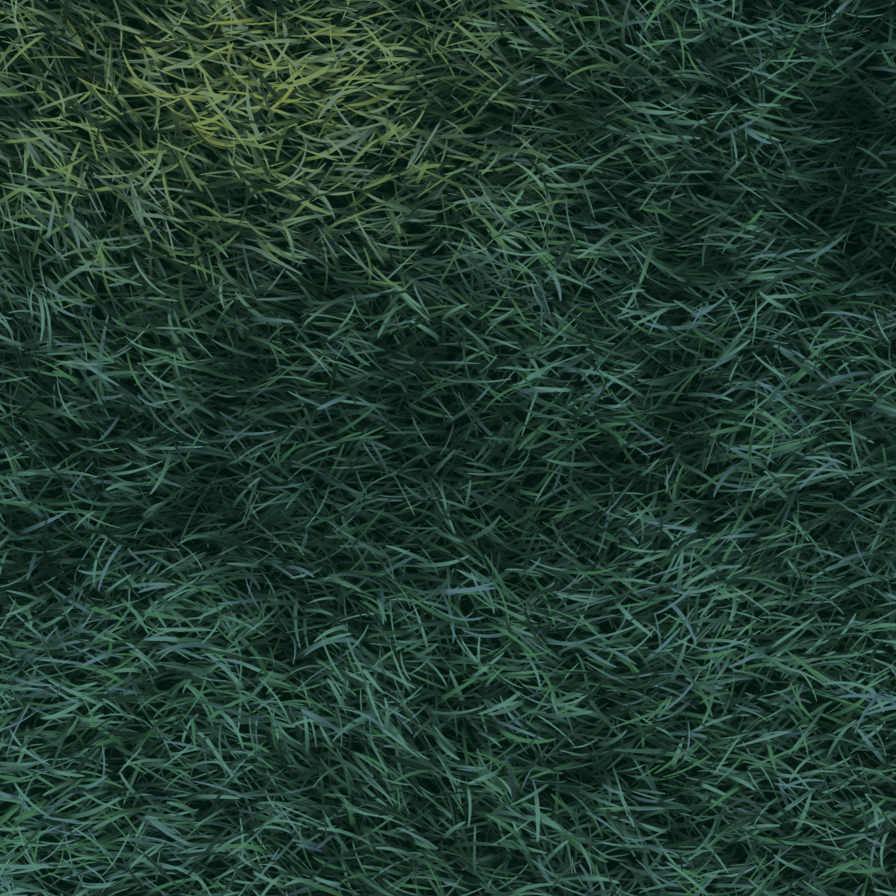
A WebGL 1 fragment shader for this texture:

```glsl
precision highp float;
// A dim lawn of overlapping curved grass blades with a warm patch of light.
uniform vec2 u_resolution;

const int LAYERS = 24;
const float CELLS = 25.0; // blade cells across the canvas

const vec3 SOIL = vec3(0.012, 0.078, 0.052);
const vec3 SHADE = vec3(0.10, 0.215, 0.17);
const vec3 TEAL = vec3(0.34, 0.52, 0.47);
const vec3 GREEN = vec3(0.25, 0.44, 0.31);
const vec3 SLATE = vec3(0.32, 0.46, 0.49);
const vec3 STRAW = vec3(0.58, 0.60, 0.30);

vec4 hash4(vec3 p) {
  vec4 q = fract(p.xyzx * vec4(0.1031, 0.1030, 0.0973, 0.1099));
  q += dot(q, q.wzxy + 33.33);
  return fract((q.xxyz + q.yzzw) * q.zywx);
}

float cornerSlope(vec2 cell, vec2 offset) {
  float angle = 6.2832 * hash4(vec3(cell, 71.0)).x;
  return dot(vec2(cos(angle), sin(angle)), offset);
}

float gradientNoise(vec2 p) {
  vec2 i = floor(p);
  vec2 f = p - i;
  vec2 u = f * f * f * (f * (f * 6.0 - 15.0) + 10.0);
  vec2 e = vec2(1.0, 0.0);
  float low = mix(cornerSlope(i, f), cornerSlope(i + e, f - e), u.x);
  float high = mix(cornerSlope(i + e.yx, f - e.yx),
                   cornerSlope(i + 1.0, f - 1.0), u.x);
  return mix(low, high, u.y);
}

float spot(vec2 p, vec2 center, vec2 radius) {
  vec2 q = (p - center) / radius;
  return exp(-dot(q, q));
}

// Broad light and dark areas of the lawn.
float lawnLight(vec2 p) {
  float light = 1.04 + 0.60 * gradientNoise(p * 4.0 + 3.7);
  light += 0.65 * gradientNoise(p * 11.0);
  light += 0.40 * spot(p, vec2(0.05, 0.05), vec2(0.22));
  light += 0.30 * spot(p, vec2(0.85, 0.30), vec2(0.30));
  light += 0.40 * spot(p, vec2(0.20, 0.92), vec2(0.38, 0.20));
  light -= 0.48 * spot(p, vec2(0.72, 0.77), vec2(0.12, 0.20));
  light -= 0.34 * spot(p, vec2(0.38, 0.48), vec2(0.28, 0.12));
  light -= 0.50 * spot(p, vec2(1.0, 0.78), vec2(0.10, 0.25));
  return clamp(light, 0.35, 1.7);
}

// Returns coverage in x and position from root (0) to tip (1) in y.
vec2 blade(vec2 p, float angle, float halfLength, float halfWidth, float bend,
           float blur) {
  float c = cos(angle);
  float s = sin(angle);
  vec2 q = vec2(c * p.x + s * p.y, c * p.y - s * p.x) / halfLength;
  float curve = bend * (q.x * q.x - 0.33);
  float slope = 2.0 * bend * q.x;
  float dist = abs(q.y - curve) * halfLength / sqrt(1.0 + slope * slope);
  float along = clamp(0.5 + 0.5 * q.x, 0.0, 1.0);
  float width = halfWidth * sqrt(1.0 - along) * (0.75 + 0.6 * along);
  float ends = smoothstep(0.0, 0.22, along) * smoothstep(1.0, 0.93, along);
  return vec2(ends * (1.0 - smoothstep(width - blur, width + blur, dist)), along);
}

vec3 bladeColor(float tone, float hue, float warmth) {
  vec3 tip = mix(TEAL, GREEN, smoothstep(0.55, 0.85, hue));
  tip = mix(tip, SLATE, 1.0 - smoothstep(0.12, 0.28, hue));
  tip = mix(tip, STRAW, warmth * (0.4 + 0.6 * hue));
  vec3 middle = mix(SHADE, tip * 0.48, 0.6);
  vec3 dark = mix(SOIL, middle, clamp(tone * 2.2, 0.0, 1.0));
  return mix(dark, tip, clamp((tone - 0.42) * 1.5, 0.0, 1.0));
}

void main() {
  float side = min(u_resolution.x, u_resolution.y);
  vec2 p = gl_FragCoord.xy / side;
  float blur = max(0.8 / side, 0.0011);
  float light = lawnLight(p);
  float flow = 0.9 * gradientNoise(p * 3.0 + 9.2) - 0.15 + 0.3 * (p.x - 0.5);
  float warmth = 0.85 * spot(p, vec2(0.25, 0.92), vec2(0.36, 0.22));
  vec3 color = SOIL * (0.6 + 0.4 * light);

  // Blades are stacked from the shaded thatch up to the lit tips.
  for (int layer = 0; layer < LAYERS; layer++) {
    float id = float(layer);
    float depth = id / float(LAYERS - 1);
    vec2 grid = p * CELLS + vec2(fract(id * 0.618), fract(id * 0.382 + 0.3));
    vec2 home = floor(grid);
    for (int y = -1; y <= 1; y++) {
      for (int x = -1; x <= 1; x++) {
        vec2 cell = home + vec2(float(x), float(y));
        vec4 place = hash4(vec3(cell + 5.0, id + 1.0));
        vec4 look = hash4(vec3(cell + 47.0, id + 31.0));
        vec2 offset = (grid - cell - place.xy) / CELLS;
        float angle = flow + (place.z + look.w - 1.0) * 1.5;
        angle += 3.1416 * step(0.5, fract(place.w * 7.0));
        float halfLength = mix(0.40, 0.95, place.w) / CELLS;
        float halfWidth = mix(0.0014, 0.0034, look.x * look.x);
        float bend = (look.y - 0.5) * 0.42;
        vec2 shape = blade(offset, angle, halfLength, halfWidth, bend, blur);
        float tone = (0.05 + 0.92 * depth) * (0.26 + 1.12 * look.z) * light;
        tone *= 0.58 + 0.62 * shape.y;
        vec3 tint = bladeColor(tone, fract(look.x * 13.0 + place.z), warmth);
        color = mix(color, tint, shape.x * 0.94);
      }
    }
  }
  gl_FragColor = vec4(color, 1.0);
}
```
